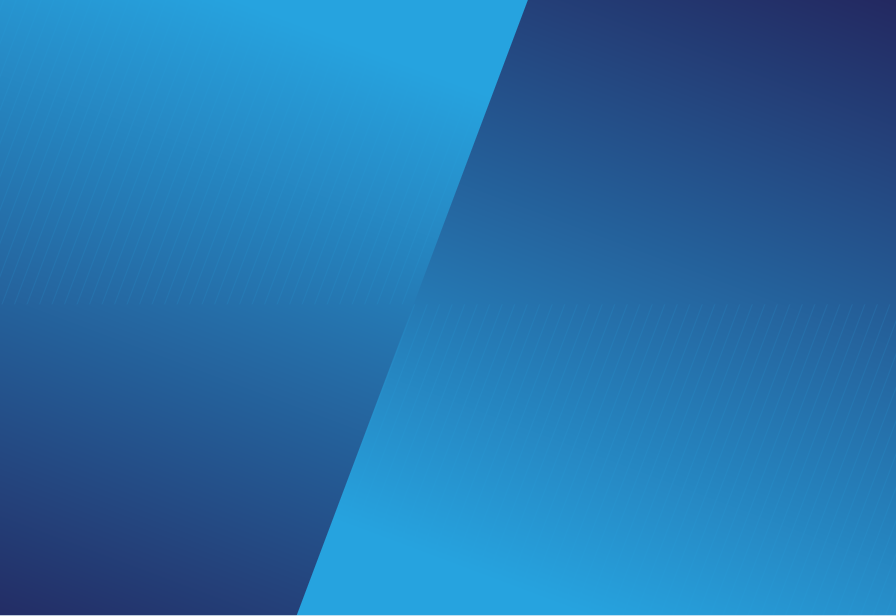
Reproduce this background procedurally as a WebGL 1 fragment shader.

```glsl
precision highp float;
// Two blue gradient panels split by a slanted edge, with fine pinstripes fading into the light.

uniform vec2 u_resolution;

const vec3 LIGHT_BLUE = vec3(0.150, 0.640, 0.875);
const vec3 NAVY = vec3(0.137, 0.160, 0.380);
const vec3 RIM_COLOR = vec3(0.88, 0.93, 0.96);

const vec2 CENTER = vec2(0.46, 0.5);     // edge midpoint, as a share of the canvas
const float SLANT = 0.3757;              // sideways run of the edge per unit of height
const float GRADIENT_DARK = -0.74;       // positions along the edge, in canvas heights
const float GRADIENT_LIGHT = 0.37;
const float STRIPE_PERIOD = 0.0203;
const float STRIPE_PHASE = 0.0018;
const float STRIPE_WIDTH = 0.0017;
const float STRIPE_OPACITY = 0.16;
const float STRIPE_LIMIT = 0.006;        // height above the center where stripes end
const float RIM_HEIGHT = 0.0013;

// Share of a pixel covered by a band of the given width at distance d.
float bandCoverage(float d, float width, float pixel) {
  float upper = min(d + 0.5 * pixel, 0.5 * width);
  float lower = max(d - 0.5 * pixel, -0.5 * width);
  return clamp((upper - lower) / pixel, 0.0, 1.0);
}

// Smooth step that spans one pixel around zero.
float edgeCoverage(float d, float pixel) {
  return clamp(d / pixel + 0.5, 0.0, 1.0);
}

// Gradient of one panel; t grows toward its light end.
vec3 panelColor(float t, float stripes) {
  float level = clamp((t - GRADIENT_DARK) / (GRADIENT_LIGHT - GRADIENT_DARK), 0.0, 1.0);
  vec3 base = mix(NAVY, LIGHT_BLUE, level);
  return mix(base, LIGHT_BLUE, stripes * STRIPE_OPACITY);
}

void main() {
  float pixel = 1.0 / u_resolution.y;
  vec2 p = (gl_FragCoord.xy - CENTER * u_resolution) * pixel;

  // Coordinates along and across the slanted edge
  vec2 edgeDir = normalize(vec2(SLANT, 1.0));
  float along = dot(p, edgeDir);
  float offset = p.x - SLANT * p.y;
  float rightSide = edgeCoverage(offset * edgeDir.y, pixel);

  // Pinstripes parallel to the edge
  float cell = mod(offset - STRIPE_PHASE + 0.5 * STRIPE_PERIOD, STRIPE_PERIOD);
  float stripeDist = (cell - 0.5 * STRIPE_PERIOD) * edgeDir.y;
  float stripes = bandCoverage(stripeDist, STRIPE_WIDTH, pixel);
  float upperHalf = edgeCoverage(p.y - STRIPE_LIMIT, pixel);

  // The right panel is the left one turned by half a circle
  vec3 leftPanel = panelColor(along, stripes * upperHalf);
  vec3 rightPanel = panelColor(-along, stripes * (1.0 - upperHalf));
  vec3 color = mix(leftPanel, rightPanel, rightSide);

  // Pale hairline along the bottom
  float rim = edgeCoverage(RIM_HEIGHT - gl_FragCoord.y * pixel, pixel);
  color = mix(color, RIM_COLOR, rim);

  gl_FragColor = vec4(color, 1.0);
}
```
